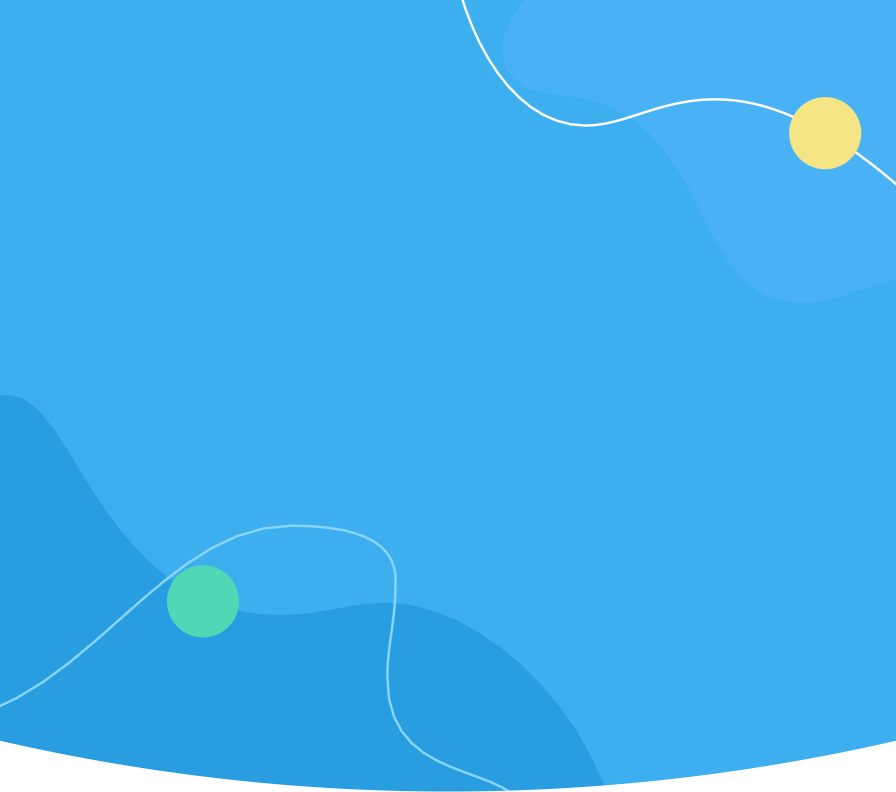
Reproduce this background procedurally as a Shadertoy shader.

```glsl
// Flat blue backdrop with soft blobs, two flowing lines, two discs and a curved white foot.

// Design space: origin at the lower left, y up
const vec2 DESIGN_SIZE = vec2(7.68, 6.78);

const vec3 SKY = vec3(0.239, 0.682, 0.933);
const vec3 LIGHT_BLUE = vec3(0.287, 0.700, 0.957);
const vec3 DEEP_BLUE = vec3(0.157, 0.620, 0.882);
const vec3 PALE_BLUE = vec3(0.530, 0.835, 0.985);
const vec3 GREEN = vec3(0.310, 0.843, 0.714);
const vec3 YELLOW = vec3(0.961, 0.898, 0.522);
const vec3 WHITE = vec3(1.0);

const float LINE_HALF_WIDTH = 0.0105;
const float DISC_RADIUS = 0.309;
const vec2 YELLOW_CENTER = vec2(7.073, 5.64);
const vec2 GREEN_CENTER = vec2(1.74, 1.632);
const vec2 FOOT_CENTER = vec2(3.84, 17.17);
const float FOOT_RADIUS = 17.166;

const float UP = 1.0;
const float DOWN = -1.0;
const int FINE_STEPS = 12;
const float FINE_MARGIN = 0.05;

// Cubic Bezier spans, one control point per column; four spans make a curve
const mat4x2 LIGHT_A = mat4x2(4.55, 6.84, 4.12, 6.40, 4.30, 6.00, 4.75, 5.97);
const mat4x2 LIGHT_B = mat4x2(4.75, 5.97, 5.35, 5.94, 5.67, 5.66, 6.00, 4.98);
const mat4x2 LIGHT_C = mat4x2(6.00, 4.98, 6.25, 4.48, 6.42, 4.19, 6.90, 4.19);
const mat4x2 LIGHT_D = mat4x2(6.90, 4.19, 7.22, 4.19, 7.40, 4.36, 7.90, 4.42);

const mat4x2 DEEP_A = mat4x2(-0.12, 3.36, 0.22, 3.50, 0.38, 3.26, 0.70, 2.73);
const mat4x2 DEEP_B = mat4x2(0.70, 2.73, 1.12, 2.03, 1.60, 1.515, 2.40, 1.515);
const mat4x2 DEEP_C = mat4x2(2.40, 1.515, 2.75, 1.515, 2.98, 1.62, 3.33, 1.62);
const mat4x2 DEEP_D = mat4x2(3.33, 1.62, 4.05, 1.62, 5.00, 0.82, 5.27, -0.22);

const mat4x2 WHITE_A = mat4x2(3.94, 6.86, 4.12, 6.23, 4.50, 5.705, 5.02, 5.705);
const mat4x2 WHITE_B = mat4x2(5.02, 5.705, 5.36, 5.705, 5.65, 5.93, 6.13, 5.93);
const mat4x2 WHITE_C = mat4x2(6.13, 5.93, 6.48, 5.93, 6.80, 5.80, 7.07, 5.64);
const mat4x2 WHITE_D = mat4x2(7.07, 5.64, 7.35, 5.49, 7.65, 5.24, 7.90, 5.01);

const mat4x2 PALE_A = mat4x2(-0.10, 0.69, 0.90, 1.08, 1.50, 2.28, 2.50, 2.28);
const mat4x2 PALE_B = mat4x2(2.50, 2.28, 3.18, 2.28, 3.41, 2.08, 3.39, 1.78);
const mat4x2 PALE_C = mat4x2(3.39, 1.78, 3.39, 1.46, 3.32, 1.26, 3.32, 0.98);
const mat4x2 PALE_D = mat4x2(3.32, 0.98, 3.32, 0.18, 4.07, 0.23, 4.40, -0.02);

vec2 bezier(mat4x2 span, float t) {
    float s = 1.0 - t;
    return span * vec4(s * s * s, 3.0 * s * s * t, 3.0 * s * t * t, t * t * t);
}

float squaredDistance(vec2 p, vec2 a, vec2 b) {
    vec2 along = b - a;
    vec2 offset = p - a;
    offset -= along * clamp(dot(offset, along) / dot(along, along), 0.0, 1.0);
    return dot(offset, offset);
}

// Updates nearest squared distance (x) and ray crossing sign (y).
// Far from the control box a single chord gives the same sign.
void addSpan(vec2 p, mat4x2 span, float rayDirection, inout vec2 state) {
    vec2 low = min(min(span[0], span[1]), min(span[2], span[3])) - FINE_MARGIN;
    vec2 high = max(max(span[0], span[1]), max(span[2], span[3])) + FINE_MARGIN;
    bool isClose = all(greaterThan(p, low)) && all(lessThan(p, high));
    int steps = isClose ? FINE_STEPS : 1;
    vec2 from = span[0];
    for (int i = 1; i <= steps; i++) {
        vec2 to = bezier(span, float(i) / float(steps));
        state.x = min(state.x, squaredDistance(p, from, to));
        if ((from.x > p.x) != (to.x > p.x)) {
            float hitY = mix(from.y, to.y, (p.x - from.x) / (to.x - from.x));
            if ((hitY - p.y) * rayDirection > 0.0) state.y = -state.y;
        }
        from = to;
    }
}

// Signed distance; negative where a vertical ray meets the curve an odd number of times
float curveDistance(vec2 p, mat4x2 a, mat4x2 b, mat4x2 c, mat4x2 d, float rayDirection) {
    vec2 state = vec2(1e3, 1.0);
    addSpan(p, a, rayDirection, state);
    addSpan(p, b, rayDirection, state);
    addSpan(p, c, rayDirection, state);
    addSpan(p, d, rayDirection, state);
    return sqrt(state.x) * state.y;
}

void paint(inout vec3 color, vec3 ink, float dist, float pixel) {
    color = mix(color, ink, clamp(0.5 - dist / pixel, 0.0, 1.0));
}

void mainImage(out vec4 fragColor, in vec2 fragCoord) {
    vec2 p = fragCoord / iResolution.xy * DESIGN_SIZE;
    float pixel = DESIGN_SIZE.x / iResolution.x;
    vec3 color = SKY;

    // Blobs
    paint(color, LIGHT_BLUE, curveDistance(p, LIGHT_A, LIGHT_B, LIGHT_C, LIGHT_D, DOWN), pixel);
    paint(color, DEEP_BLUE, curveDistance(p, DEEP_A, DEEP_B, DEEP_C, DEEP_D, UP), pixel);

    // Lines, with the discs resting on them
    float whiteLine = abs(curveDistance(p, WHITE_A, WHITE_B, WHITE_C, WHITE_D, UP));
    float paleLine = abs(curveDistance(p, PALE_A, PALE_B, PALE_C, PALE_D, UP));
    paint(color, WHITE, whiteLine - LINE_HALF_WIDTH, pixel);
    paint(color, PALE_BLUE, paleLine - LINE_HALF_WIDTH, pixel);
    paint(color, YELLOW, length(p - YELLOW_CENTER) - DISC_RADIUS, pixel);
    paint(color, GREEN, length(p - GREEN_CENTER) - DISC_RADIUS, pixel);

    // Curved foot
    paint(color, WHITE, FOOT_RADIUS - length(p - FOOT_CENTER), pixel);

    fragColor = vec4(color, 1.0);
}
```
